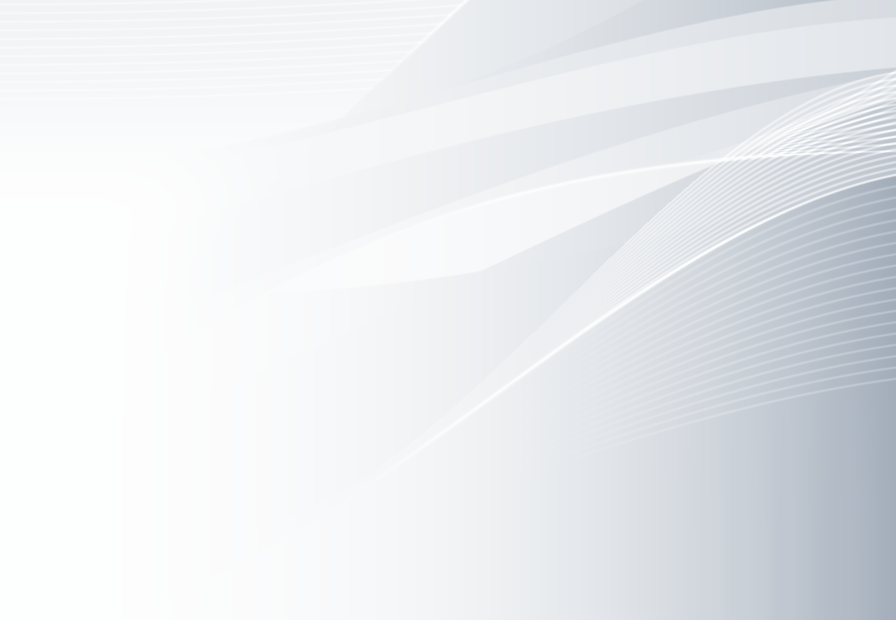
Reproduce this background procedurally as a Shadertoy shader.

```glsl
const vec3 PAPER = vec3(0.994, 0.995, 0.996);
const vec3 STEEL = vec3(0.635, 0.677, 0.728);

float hash(float n) {
    return fract(sin(n * 12.9898) * 43758.5453);
}

float noise(float x) {
    float cell = floor(x);
    return mix(hash(cell), hash(cell + 1.0), smoothstep(0.0, 1.0, x - cell));
}

// Cubic through four heights at x = 0.25, 0.5, 0.75 and 1
float curve(float x, vec4 h) {
    float t = x * 4.0 - 1.0;
    float a = t - 1.0, b = t - 2.0, c = t - 3.0;
    return -h.x * a * b * c / 6.0 + h.y * t * b * c / 2.0
         - h.z * t * a * c / 2.0 + h.w * t * a * b / 6.0;
}

float below(float y, float edge, float blur) {
    return clamp(0.5 - (y - edge) / blur, 0.0, 1.0);
}

// Replace the shade under an edge by one that deepens to the right
float band(float shade, vec2 p, float edge, float depth, float power, float blur) {
    float reach = smoothstep(0.1, 0.5, p.x);
    float tone = depth * pow(max(p.x, 0.0), power);
    return mix(shade, tone, below(p.y, edge, blur) * reach);
}

// Evenly spaced hairlines between two curves
float strands(float y, float top, float bottom, float count, float thickness) {
    float s = (y - bottom) / max(top - bottom, 0.004);
    float phase = s * count;
    float rate = max(fwidth(phase), 0.0001);
    float offset = abs(fract(phase + 0.5) - 0.5) / rate;
    float line = 1.0 - smoothstep(0.0, thickness, offset);
    line = mix(line, 0.45, smoothstep(0.4, 0.9, rate));
    float margin = 0.3 / count;
    return line * step(-margin, s) * step(s, 1.0 + margin);
}

float ridge(float y, float edge, float width) {
    float d = (y - edge) / width;
    return exp(-d * d);
}

// Rises over a, then falls over b
float span(float x, vec2 a, vec2 b) {
    return smoothstep(a.x, a.y, x) * (1.0 - smoothstep(b.x, b.y, x));
}

void mainImage(out vec4 fragColor, in vec2 fragCoord) {
    vec2 p = fragCoord / iResolution.xy;
    float blur = max(1.5 / iResolution.y, 0.003);
    float hair = max(1.0, 0.003 * iResolution.y);

    // Edges of the sweeping bands
    float crease = 1.0 + 1.36 * (p.x - 0.521);
    float wedgeTop = curve(p.x, vec4(0.765, 0.857, 1.026, 1.28));
    float wedgeBase = curve(p.x, vec4(0.765, 0.857, 0.953, 1.009));
    float ribbon = curve(p.x, vec4(0.746, 0.835, 0.921, 0.972));
    float fold = curve(p.x, vec4(0.662, 0.763, 0.842, 0.891));
    float veil = curve(p.x, vec4(0.53, 0.671, 0.793, 0.883));
    float arc = curve(p.x, vec4(0.49, 0.654, 0.733, 0.756));
    float fin = curve(p.x, vec4(0.38, 0.538, 0.705, 0.84));
    float drape = curve(p.x, vec4(0.526, 0.5545, 0.624, 0.714));
    float meshTop = curve(p.x, vec4(0.14, 0.335, 0.675, 0.883));
    float meshBase = curve(p.x, vec4(0.079, 0.308, 0.56, 0.718));

    // Layers from top to bottom
    float shade = 0.13 * smoothstep(0.65, 1.0, p.y);
    shade = band(shade, p, crease, 0.68, 1.8, blur);
    shade = band(shade, p, wedgeTop, 0.85, 2.0, blur);
    shade = band(shade, p, wedgeBase, 0.42, 1.2, blur);
    shade = band(shade, p, ribbon, 0.3, 1.5, blur);
    shade = band(shade, p, fold, 0.58, 1.7, blur);
    shade = band(shade, p, veil, 0.42, 2.0, blur);
    shade = band(shade, p, arc, 0.3, 2.5, blur);
    shade = band(shade, p, fin, 0.72, 2.2, blur);
    shade = band(shade, p, drape, 0.82, 2.4, blur);
    shade = band(shade, p, meshBase, 1.0, 3.0, blur);

    // Faint vertical streaks at the lower right
    float streak = noise(p.x * 60.0) - 0.5;
    shade += 0.05 * streak * smoothstep(0.6, 1.0, p.x) * (1.0 - smoothstep(0.1, 0.5, p.y));

    // Hairline meshes
    float light = 0.55 * strands(p.y, meshTop, meshBase, 16.0, hair)
                * smoothstep(0.25, 0.5, p.x);
    float fanTop = curve(p.x, vec4(0.49, 0.654, 0.737, 0.885));
    light += 0.5 * strands(p.y, fanTop, arc, 11.0, hair) * smoothstep(0.74, 0.82, p.x);
    float rowsBase = curve(p.x, vec4(0.06, 0.19, 0.31, 0.389));
    light += 0.25 * strands(p.y, meshBase, rowsBase, 18.0, hair)
           * smoothstep(0.55, 0.85, p.x);
    float wispBase = 0.84 + 0.1 * p.x * p.x;
    light += 0.5 * strands(p.y, wispBase + 0.25, wispBase, 18.0, hair)
           * below(crease, p.y, blur);

    // Bright rims
    light += 0.8 * ridge(p.y, meshBase, 0.004) * span(p.x, vec2(0.35, 0.55), vec2(0.68, 0.95));
    light += 0.9 * ridge(p.y, arc, 0.003) * span(p.x, vec2(0.38, 0.58), vec2(0.75, 1.0));
    light += 0.8 * ridge(p.y, crease, 0.004) * smoothstep(0.4, 0.5, p.x);

    shade *= 1.0 - clamp(light, 0.0, 0.95);
    fragColor = vec4(mix(PAPER, STEEL, clamp(shade, 0.0, 1.0)), 1.0);
}
```
